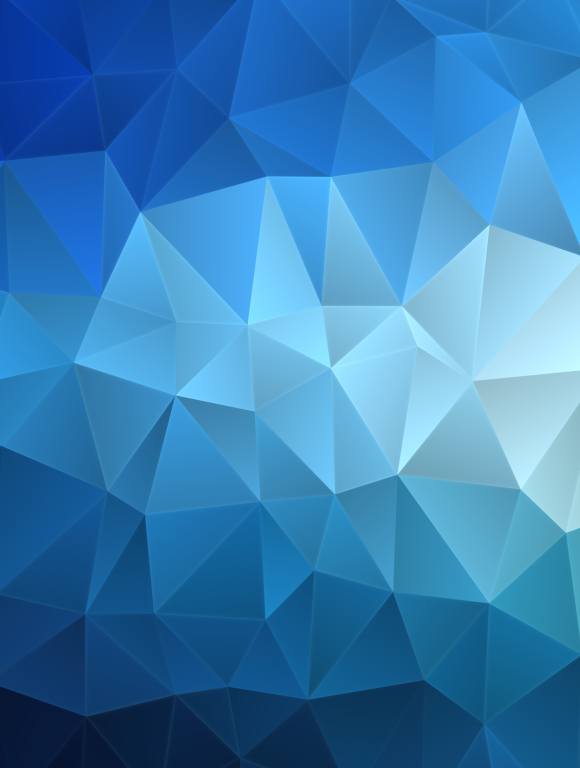
A Shadertoy shader for this background:

```glsl
// A low-poly sheet of blue facets, dark in the corners and pale at the right.
// A jittered, bent grid is split into triangles; each takes its colour from
// a smooth field at its centroid, then gets a slight tilt and a lit rim.

vec2 canvasSize() { return vec2(iResolution.x / iResolution.y, 1.0); }

vec2 hash2(vec2 cell) {
    return fract(sin(vec2(dot(cell, vec2(12.7, 31.1)), dot(cell, vec2(26.9, 18.3)))) * 437.5);
}

// Colour field: each row blends left, middle and right; y runs downward
vec3 row(float x, vec3 left, vec3 middle, vec3 right) {
    return mix(mix(left, middle, clamp(2.0 * x, 0.0, 1.0)), right, clamp(2.0 * x - 1.0, 0.0, 1.0));
}

float ramp(float from, float to, float y) { return clamp((y - from) / (to - from), 0.0, 1.0); }

vec3 blueField(vec2 q) {
    float x = q.x, y = q.y;
    vec3 c = row(x, vec3(.02, .19, .57), vec3(.10, .37, .69), vec3(.15, .52, .80));
    c = mix(c, row(x, vec3(.03, .20, .60), vec3(.11, .42, .75), vec3(.24, .61, .87)), ramp(.04, .18, y));
    c = mix(c, row(x, vec3(.07, .32, .68), vec3(.22, .59, .86), vec3(.46, .75, .93)), ramp(.18, .28, y));
    c = mix(c, row(x, vec3(.13, .51, .78), vec3(.50, .80, .94), vec3(.64, .86, .96)), ramp(.28, .37, y));
    c = mix(c, row(x, vec3(.16, .53, .77), vec3(.44, .74, .90), vec3(.78, .92, .96)), ramp(.37, .50, y));
    c = mix(c, row(x, vec3(.05, .32, .56), vec3(.24, .59, .79), vec3(.60, .80, .84)), ramp(.50, .62, y));
    c = mix(c, row(x, vec3(.06, .25, .46), vec3(.07, .43, .65), vec3(.20, .54, .63)), ramp(.62, .75, y));
    c = mix(c, row(x, vec3(.06, .20, .39), vec3(.06, .32, .53), vec3(.07, .43, .60)), ramp(.75, .87, y));
    return mix(c, row(x, vec3(.02, .06, .17), vec3(.04, .16, .29), vec3(.07, .34, .53)), ramp(.87, .98, y));
}

// Rows ripple and fan apart toward the right
float ripple(vec2 q) { return 0.025 * cos(6.3 * (q.x - 0.68 + 0.53 * q.y)); }
float fan(float x) { return 1.0 + 0.4 * x * x * x; }

vec2 meshPoint(vec2 cell) {
    vec2 q = (cell + 0.62 * (hash2(cell) - 0.5)) / vec2(7.0, 8.0);
    q.y = 0.5 + (q.y - 0.5) * fan(q.x) + ripple(q);
    return q * canvasSize();
}

float edgeDistance(vec2 p, vec2 a, vec2 b) {
    vec2 edge = b - a, d = p - a;
    return (edge.x * d.y - edge.y * d.x) / length(edge);
}

// Facet colour in rgb, weighted by its coverage in a
vec4 facet(vec2 p, vec2 a, vec2 b, vec2 c) {
    float inside = min(edgeDistance(p, a, b), min(edgeDistance(p, b, c), edgeDistance(p, c, a)));
    float pixel = 0.75 / iResolution.y;
    float coverage = smoothstep(-pixel, pixel, inside);
    vec2 center = (a + b + c) / 3.0;
    vec2 seed = hash2(center * 17.0);
    float angle = 6.283 * seed.x;
    float tilt = dot(p - center, vec2(cos(angle), sin(angle)));
    vec3 color = blueField(center / canvasSize());
    color *= 1.0 + 0.18 * (seed.y - 0.5) + clamp(1.7 * tilt, -0.18, 0.18);
    color += vec3(.05, .07, .07) * seed.x * exp(-max(inside, 0.0) / 0.0018);
    return vec4(color, 1.0) * coverage;
}

void mainImage(out vec4 fragColor, in vec2 fragCoord) {
    vec2 q = fragCoord / iResolution.xy;
    q.y = 1.0 - q.y;
    vec2 p = q * canvasSize();

    // Undo the bend to find the nearest grid cell
    vec2 flat_q = vec2(q.x, 0.5 + (q.y - 0.5 - ripple(q)) / fan(q.x));
    vec2 home = floor(flat_q * vec2(7.0, 8.0));

    // Start from a faint layer of the field so no gap can show
    vec4 sum = vec4(blueField(q), 1.0) * 0.001;
    for (int j = -1; j <= 1; j++) {
        for (int i = -1; i <= 1; i++) {
            vec2 cell = home + vec2(i, j);
            vec2 a = meshPoint(cell), b = meshPoint(cell + vec2(1, 0));
            vec2 c = meshPoint(cell + vec2(0, 1)), d = meshPoint(cell + vec2(1, 1));
            // Split each cell along its shorter diagonal
            if (distance(a, d) < distance(b, c)) {
                sum += facet(p, a, b, d) + facet(p, a, d, c);
            } else {
                sum += facet(p, a, b, c) + facet(p, b, d, c);
            }
        }
    }
    fragColor = vec4(clamp(sum.rgb / sum.a, 0.0, 1.0), 1.0);
}
```
